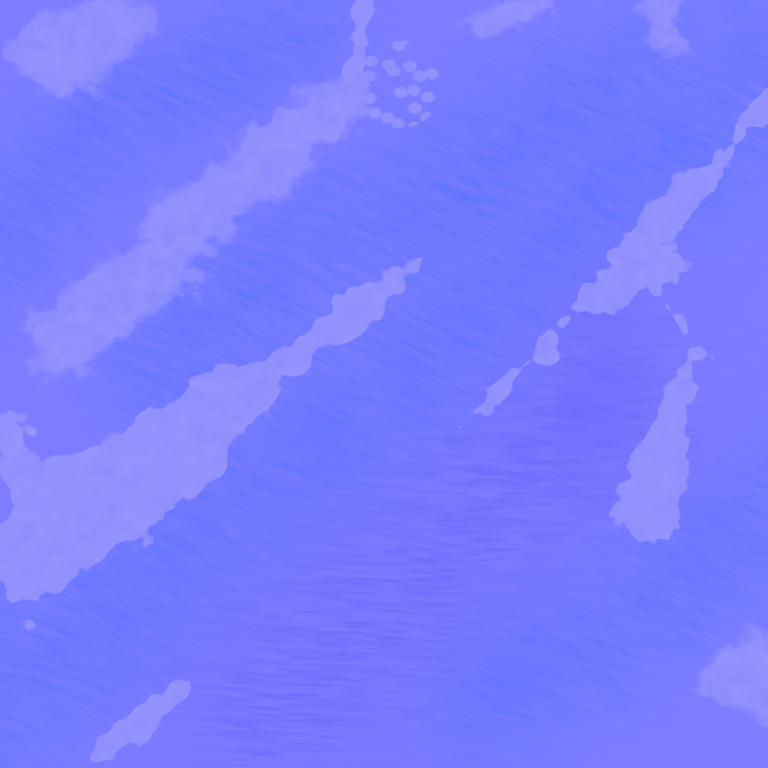
A three.js fragment shader for this texture map:

```glsl
varying vec2 vUv;

const vec3 FLAT_TONE = vec3(0.496, 0.492, 1.0);
const vec3 BLUE_TONE = vec3(0.425, 0.472, 1.0);
const vec3 VIOLET_TONE = vec3(0.452, 0.447, 1.0);
const vec3 PALE_TONE = vec3(0.572, 0.570, 0.992);

vec2 hash2(vec2 p) {
  vec2 q = vec2(dot(p, vec2(127.1, 311.7)), dot(p, vec2(269.5, 183.3)));
  return fract(sin(q) * 43758.5);
}

float valueNoise(vec2 p) {
  vec2 i = floor(p);
  vec2 f = fract(p);
  f = f * f * (3.0 - 2.0 * f);
  float low = mix(hash2(i).x, hash2(i + vec2(1.0, 0.0)).x, f.x);
  float high = mix(hash2(i + vec2(0.0, 1.0)).x, hash2(i + 1.0).x, f.x);
  return mix(low, high, f.y);
}

float fbm(vec2 p) {
  float sum = 0.0;
  float amp = 0.53;
  for (int i = 0; i < 4; i++) {
    sum += amp * valueNoise(p);
    p = mat2(1.6, 1.2, -1.2, 1.6) * p + 7.3;
    amp *= 0.5;
  }
  return sum;
}

// Distance to the nearest scattered cell centre
float cellular(vec2 p) {
  vec2 i = floor(p);
  float nearest = 2.0;
  for (int y = -1; y <= 1; y++) {
    for (int x = -1; x <= 1; x++) {
      vec2 cell = i + vec2(float(x), float(y));
      nearest = min(nearest, length(cell + hash2(cell) - p));
    }
  }
  return nearest;
}

// Segment whose half width runs from ra to rb
float streak(vec2 p, vec2 a, vec2 b, float ra, float rb) {
  vec2 ab = b - a;
  float t = clamp(dot(p - a, ab) / dot(ab, ab), 0.0, 1.0);
  return length(p - a - ab * t) - mix(ra, rb, t);
}

float glow(float d, float width) {
  return exp(-d * d / (width * width));
}

// Fine brush strokes along an angle, from -1 to 1
float strokes(vec2 p, float angle, vec2 density) {
  float c = cos(angle);
  float s = sin(angle);
  vec2 q = vec2(c * p.x + s * p.y, c * p.y - s * p.x) * density;
  q.y += 2.0 * valueNoise(q * vec2(0.4, 0.03));
  float n = 0.6 * valueNoise(q) + 0.4 * valueNoise(q * vec2(2.1, 1.9) + 31.0);
  return clamp((n - 0.5) * 2.8, -1.0, 1.0);
}

float blueBands(vec2 p) {
  float band = glow(streak(p, vec2(-0.1, 0.66), vec2(0.36, 0.96), 0.0, 0.0), 0.11);
  band = max(band, glow(streak(p, vec2(0.22, 0.55), vec2(0.85, 0.90), 0.0, 0.0), 0.12));
  band = max(band, glow(streak(p, vec2(-0.1, 0.0), vec2(0.32, 0.36), 0.0, 0.0), 0.12));
  band = max(band, glow(streak(p, vec2(0.32, 0.36), vec2(1.1, 0.98), 0.0, 0.0), 0.12));
  return max(band, glow(streak(p, vec2(0.64, 0.08), vec2(1.1, 0.38), 0.0, 0.0), 0.11));
}

float crispPatches(vec2 p) {
  float d = streak(p, vec2(0.06, 0.29), vec2(0.57, 0.68), 0.075, 0.004);
  d = min(d, streak(p, vec2(0.01, 0.43), vec2(0.055, 0.19), 0.02, 0.012));
  d = min(d, streak(p, vec2(0.56, 0.405), vec2(0.71, 0.55), 0.006, 0.016));
  d = min(d, streak(p, vec2(0.74, 0.585), vec2(0.85, 0.65), 0.012, 0.036));
  d = min(d, streak(p, vec2(0.86, 0.70), vec2(1.0, 0.86), 0.016, 0.012));
  d = min(d, streak(p, vec2(0.83, 0.66), vec2(0.89, 0.57), 0.03, 0.008));
  d = min(d, streak(p, vec2(0.84, 0.335), vec2(0.90, 0.54), 0.034, 0.006));
  d = min(d, streak(p, vec2(0.14, 0.03), vec2(0.27, 0.13), 0.014, 0.008));
  return min(d, streak(p, vec2(0.46, 0.91), vec2(0.475, 1.0), 0.012, 0.018));
}

float mottledPatches(vec2 p) {
  float d = streak(p, vec2(0.09, 0.56), vec2(0.42, 0.85), 0.05, 0.048);
  d = min(d, streak(p, vec2(0.08, 0.94), vec2(0.18, 0.97), 0.055, 0.035));
  d = min(d, streak(p, vec2(0.63, 0.955), vec2(0.71, 0.995), 0.012, 0.016));
  d = min(d, streak(p, vec2(0.86, 0.96), vec2(0.87, 1.02), 0.012, 0.045));
  return min(d, streak(p, vec2(0.92, 0.10), vec2(1.0, 0.12), 0.015, 0.075));
}

void main() {
  vec2 p = vUv;
  vec2 drift = p + 0.07 * (vec2(fbm(p * 5.0), fbm(p * 5.0 + 19.0)) - 0.5);

  // Broad tones
  float blue = blueBands(drift);
  float violet = glow(streak(drift, vec2(0.36, 0.08), vec2(0.77, 0.47), 0.0, 0.0), 0.15);
  float shade = glow(length((drift - vec2(0.78, 0.46)) * vec2(1.3, 1.0)), 0.10);
  vec3 color = mix(FLAT_TONE, BLUE_TONE, blue * (0.65 + 0.6 * fbm(p * 9.0)));
  color = mix(color, VIOLET_TONE, 0.75 * violet);

  // Directional grain
  float slanted = strokes(p, -0.42, vec2(28.0, 210.0));
  float level = strokes(p, -0.04, vec2(26.0, 230.0));
  color += vec3(0.032, 0.012, -0.004) * slanted * blue * (1.0 - violet);
  color += vec3(0.028, 0.028, 0.008) * level * violet;
  color -= vec3(0.028, 0.030, 0.012) * shade * (0.6 + 0.4 * level);

  // Pale ragged patches and loose flecks
  float mottle = fbm(p * vec2(55.0, 70.0));
  float fray = 0.075 * (fbm(p * 15.0) - 0.5) + 0.016 * (cellular(p * 38.0) - 0.45);
  float flecks = max(cellular(p * vec2(36.0, 44.0)) - 0.24, 0.0) / 40.0;
  flecks += max(length(p - vec2(0.52, 0.89)) - 0.055, 0.0) - 0.002;
  float crisp = smoothstep(0.002, -0.002, min(crispPatches(p) + fray, flecks));
  float softEdge = mottledPatches(p) + fray + 0.045 * (mottle - 0.5);
  float mottled = smoothstep(0.010, -0.014, softEdge) * (0.78 + 0.3 * mottle);
  vec3 pale = PALE_TONE + vec3(0.05, 0.05, 0.0) * (mottle - 0.5);
  color = mix(color, pale, max(crisp, min(mottled, 1.0)));

  gl_FragColor = vec4(color, 1.0);
}
```
